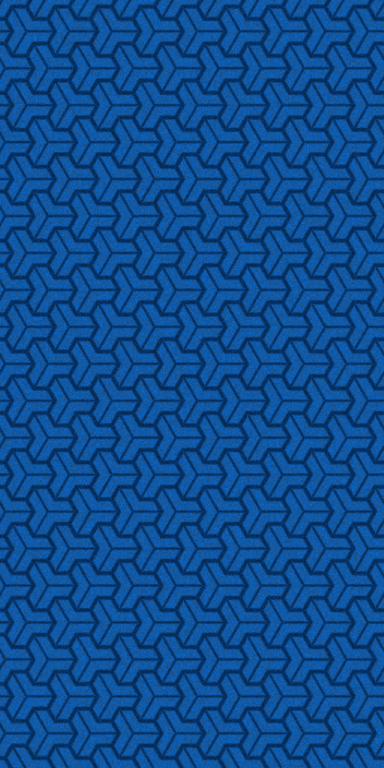
Write a WebGL 1 fragment shader that draws this pattern.

```glsl
precision highp float;
// Interlocking three-armed tiles on a triangular lattice, in grainy blue on navy.
// Each point is folded into one triangle; three spokes from its centroid form
// the tile borders, and part of each side forms the seam along an arm.

uniform vec2 u_resolution;

#define REPEATS 9.0                  // tiles across the canvas width
#define ANCHOR vec2(0.458, 1.245)    // one tile centre, in canvas widths
#define GAP_HALF 0.047               // half the border width, in tile spacings
#define SEAM_HALF 0.027              // half the seam width, in tile spacings
#define EDGE_SOFTNESS 0.0035         // edge blur, in canvas widths
#define GRAIN_CELLS 256.0            // grain cells across the canvas width
#define TILE_LIGHT vec3(0.045, 0.372, 0.725)
#define TILE_DARK vec3(0.090, 0.330, 0.575)
#define GROUND_LIGHT vec3(0.022, 0.205, 0.425)
#define GROUND_DARK vec3(0.018, 0.155, 0.310)

const float ROOT3 = 1.7320508;

float hash(vec2 p) {
  vec3 q = fract(vec3(p.xyx) * 0.1031);
  q += dot(q, q.yzx + 33.33);
  return fract((q.x + q.y) * q.z);
}

// Distance to a horizontal segment from (x0, y) to (x1, y).
float segmentDistance(vec2 p, float x0, float x1, float y) {
  return length(p - vec2(clamp(p.x, x0, x1), y));
}

// Fold the plane into one unit triangle, centred on its centroid.
vec2 foldToTriangle(vec2 p) {
  vec2 f = fract(vec2(p.x - p.y / ROOT3, 2.0 * p.y / ROOT3));
  if (f.x + f.y > 1.0) f = 1.0 - f.yx;
  return vec2(f.x + 0.5 * f.y, 0.5 * ROOT3 * f.y) - vec2(0.5, 0.5 / ROOT3);
}

// Soft coverage of a line of the given half width.
float lineMask(float d, float halfWidth, float blur) {
  return 1.0 - smoothstep(-blur, blur, d - halfWidth);
}

void main() {
  vec2 uv = gl_FragCoord.xy / u_resolution.x;
  float blur = REPEATS * max(EDGE_SOFTNESS, 0.6 / u_resolution.x);
  vec2 p = foldToTriangle((uv - ANCHOR) * REPEATS);

  // Borders and arm seams, repeated by thirds of a turn.
  mat2 thirdTurn = mat2(-0.5, 0.5 * ROOT3, -0.5 * ROOT3, -0.5);
  float border = 1.0;
  float seam = 1.0;
  for (int i = 0; i < 3; i++) {
    border = min(border, segmentDistance(p, -1.0 / 3.0, 0.0, 0.0));
    seam = min(seam, segmentDistance(p, -0.5, 1.0 / 6.0, -0.5 / ROOT3));
    p = thirdTurn * p;
  }
  float dark = max(lineMask(border, GAP_HALF, blur), lineMask(seam, SEAM_HALF, blur));

  // Woven grain, shared by the tiles and the ground.
  vec2 cell = floor(uv * GRAIN_CELLS);
  float grain = hash(cell);
  float fine = hash(cell + 71.0) - 0.5;
  vec3 tile = mix(TILE_DARK, TILE_LIGHT, grain) * (1.0 + 0.12 * fine);
  vec3 ground = mix(GROUND_DARK, GROUND_LIGHT, grain) * (1.0 + 0.08 * fine);

  gl_FragColor = vec4(mix(tile, ground, dark), 1.0);
}
```
